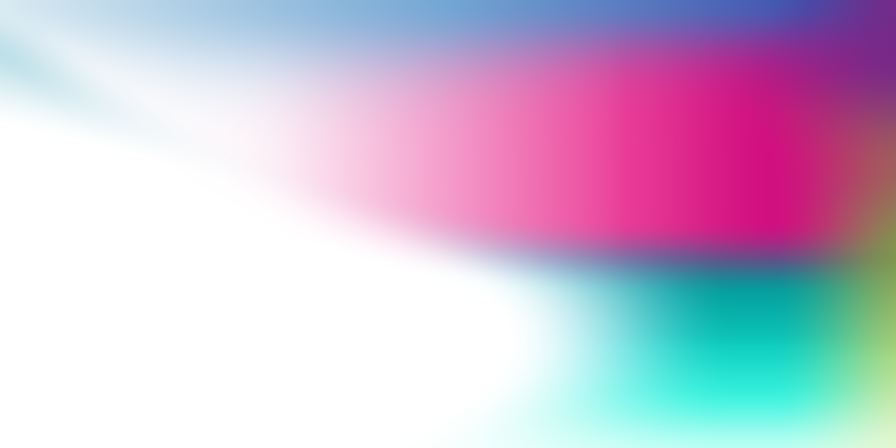
This background is drawn by a WebGL 1 fragment shader. Its source:

```glsl
precision highp float;
// Soft mesh-like gradient: blue sky band, magenta plume, teal pool and a lime rim on white.

uniform vec2 u_resolution;

const vec3 WHITE   = vec3(1.0);
const vec3 MIST    = vec3(0.85, 0.92, 0.95);
const vec3 AZURE   = vec3(0.45, 0.65, 0.83);
const vec3 INDIGO  = vec3(0.25, 0.32, 0.68);
const vec3 PINK    = vec3(0.92, 0.25, 0.60);
const vec3 MAGENTA = vec3(0.82, 0.06, 0.50);
const vec3 DEEP_TEAL = vec3(0.00, 0.53, 0.56);
const vec3 TEAL    = vec3(0.05, 0.80, 0.74);
const vec3 AQUA    = vec3(0.22, 0.95, 0.87);
const vec3 FOAM    = vec3(0.75, 1.00, 0.96);
const vec3 VIOLET  = vec3(0.46, 0.16, 0.53);
const vec3 RUSSET  = vec3(0.62, 0.38, 0.35);
const vec3 OLIVE   = vec3(0.50, 0.60, 0.30);
const vec3 LIME    = vec3(0.68, 0.84, 0.49);
const vec3 CREAM   = vec3(0.90, 0.97, 0.82);

const float PLUME_START = 0.29;   // left tip of the magenta plume
const float PLUME_FULL  = 0.70;   // where it reaches full pink
const float PLUME_FLOOR = 0.575;  // depth of its lower edge on the right
const float SEAM_SOFT   = 0.085;  // half width of that edge
const float POOL_WAIST  = 0.76;   // depth where white reaches furthest into the pool
const float RIM_START   = 0.86;   // left limit of the right-hand rim

float ramp(float a, float b, float t) {
  return clamp((t - a) / (b - a), 0.0, 1.0);
}

float bell(float t, float width) {
  return exp(-t * t / (width * width));
}

vec3 skyColor(float x) {
  return mix(mix(MIST, AZURE, ramp(0.0, 0.5, x)), INDIGO, ramp(0.5, 0.9, x));
}

vec3 plumeColor(float x) {
  float s = x - PLUME_START;
  float rise = 0.5 * (s + sqrt(s * s + 0.003));  // ramp with a rounded foot
  vec3 c = mix(WHITE, PINK, min(rise / (PLUME_FULL - PLUME_START), 1.0));
  return mix(c, MAGENTA, smoothstep(0.66, 0.87, x));
}

vec3 poolColor(float x, float depth) {
  vec3 c = mix(DEEP_TEAL, TEAL, ramp(0.58, 0.78, depth));
  c = mix(c, AQUA, smoothstep(0.74, 0.91, depth));
  c = mix(c, FOAM, smoothstep(0.86, 1.02, depth));
  float bulge = depth - POOL_WAIST;
  float amount = smoothstep(0.56 - 2.5 * bulge * bulge, 0.82, x);
  c.b += 0.12 * (1.0 - amount) * (1.0 - smoothstep(0.75, 0.95, depth));
  return mix(WHITE, c, amount);
}

vec3 rimColor(float depth) {
  vec3 c = mix(VIOLET, RUSSET, smoothstep(0.12, 0.38, depth));
  c = mix(c, OLIVE, smoothstep(0.36, 0.58, depth));
  c = mix(c, LIME, ramp(0.58, 0.80, depth));
  return mix(c, CREAM, smoothstep(0.76, 1.02, depth));
}

void main() {
  vec2 uv = gl_FragCoord.xy / u_resolution;
  float x = uv.x;
  float depth = 1.0 - uv.y;

  // Plume above, pool below, split by a curved soft seam
  float seam = depth - PLUME_FLOOR + 1.16 * pow(max(0.72 - x, 0.0), 2.4);
  float below = smoothstep(-SEAM_SOFT, SEAM_SOFT, seam);
  vec3 color = mix(plumeColor(x), poolColor(x, depth), below);

  // Cool tint along the seam
  float tint = 0.17 * bell(seam - 0.01, 0.05) * smoothstep(0.42, 0.65, x)
             * (1.0 - smoothstep(0.70, 0.85, x));
  color.r *= 1.0 - tint;

  // Sky band fading down from the top
  float skyDepth = mix(0.11, 0.16, smoothstep(0.0, 0.25, x))
                 - 0.04 * smoothstep(0.35, 0.75, x);
  color = mix(color, skyColor(x), bell(depth, skyDepth));

  // Rim on the right, a little wider beside the violet
  float rimStart = RIM_START - 0.06 * bell(depth - 0.18, 0.12);
  color = mix(color, rimColor(depth), smoothstep(rimStart, 1.02, x));

  gl_FragColor = vec4(clamp(color, 0.0, 1.0), 1.0);
}
```
